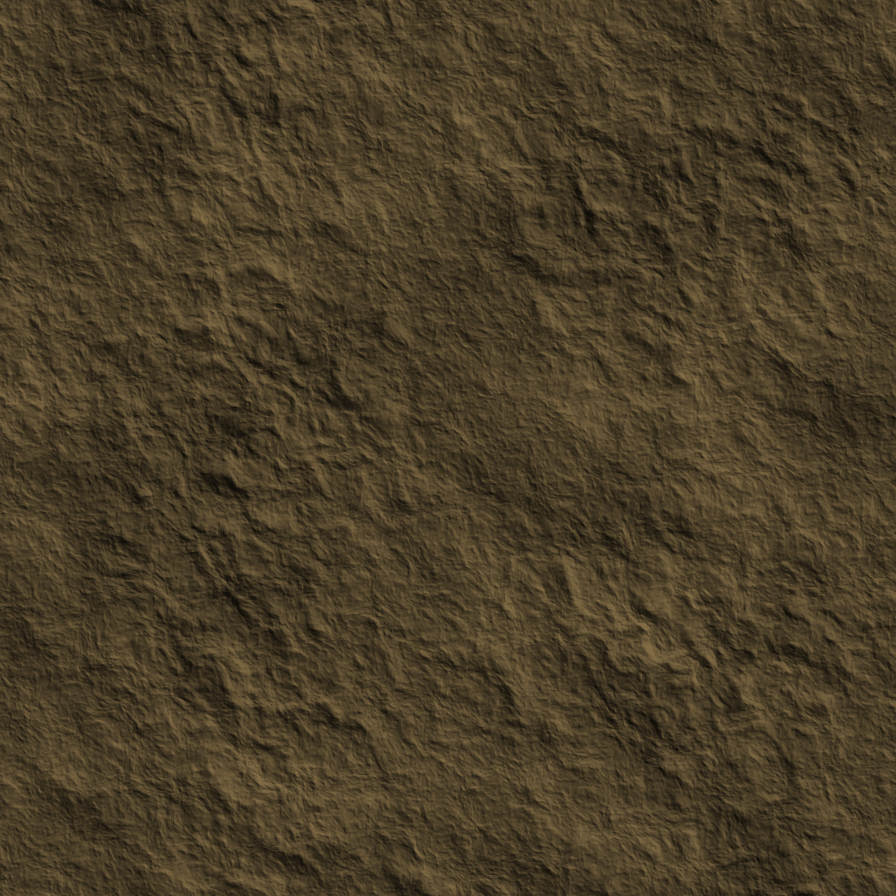
This texture is drawn by a WebGL 2 fragment shader. Its source:

```glsl
#version 300 es
precision highp float;
precision highp int;
// Rough brown rock face: layered grainy noise lit by a low raking light.

uniform vec2 u_resolution;
out vec4 fragColor;

const float PI = 3.14159265;
const int OCTAVES = 7;
const vec2 LIGHT_DIR = vec2(0.66, 0.75);
const vec3 ROCK_COLOR = vec3(0.300, 0.250, 0.160);

// Integer hash of a lattice cell, mapped to 0..1
float hashCell(ivec2 cell) {
    uvec2 q = uvec2(cell) * uvec2(1597u, 3571u);
    uint n = (q.x ^ (q.y << 7)) + q.y * 7919u;
    n = (n ^ (n >> 15)) * 73939u;
    n = (n ^ (n >> 13)) * 50021u + 7307u;
    n = (n ^ (n >> 16)) * 91193u;
    return float((n ^ (n >> 14)) & 65535u) / 65536.0;
}

// Contribution of one lattice corner with a random unit gradient
float cornerValue(ivec2 cell, vec2 offset) {
    float angle = 2.0 * PI * hashCell(cell);
    return dot(vec2(cos(angle), sin(angle)), offset);
}

// Gradient noise, roughly -0.7..0.7
float gradientNoise(vec2 p) {
    vec2 base = floor(p);
    vec2 f = p - base;
    ivec2 cell = ivec2(base);
    vec2 u = f * f * f * (f * (f * 6.0 - 15.0) + 10.0);
    float bottom = mix(cornerValue(cell, f),
                       cornerValue(cell + ivec2(1, 0), f - vec2(1.0, 0.0)), u.x);
    float top = mix(cornerValue(cell + ivec2(0, 1), f - vec2(0.0, 1.0)),
                    cornerValue(cell + ivec2(1, 1), f - vec2(1.0, 1.0)), u.x);
    return mix(bottom, top, u.y);
}

// Bend the domain so that the ledges break up
vec2 warp(vec2 p, float frequency, float amount) {
    return p + amount * vec2(gradientNoise(p * frequency + 31.7),
                             gradientNoise(p * frequency + 87.3));
}

// Stretch the grain slightly at right angles to the light
vec2 stretchGrain(vec2 p, vec2 across) {
    vec2 along = vec2(across.y, -across.x);
    return vec2(dot(p, along) * 0.92, dot(p, across) * 1.08);
}

// Rock height: each octave mixes smooth swells with sharp creases
float rockHeight(vec2 p, float roughness) {
    const mat2 turn = mat2(0.8, -0.6, 0.6, 0.8);
    float frequency = 5.0;
    vec2 q = stretchGrain(warp(p, 22.0, 0.008), LIGHT_DIR) * frequency + 13.1;
    float height = 0.0;
    for (int i = 0; i < OCTAVES; i++) {
        float n = gradientNoise(q);
        float creased = 0.65 * n + 0.55 * sqrt(n * n + 0.0002);
        float weight = mix(0.35, 1.05, smoothstep(0.0, 4.0, float(i)));
        weight *= i < 2 || i > 4 ? 1.0 : roughness;
        height += creased * weight / frequency;
        q = turn * q * 1.9 + 17.3;
        frequency *= 1.9;
    }
    return height;
}

// Slope of the surface facing the light
float litSlope(vec2 p, float roughness, float reach) {
    vec2 stepToLight = LIGHT_DIR * reach;
    float behind = rockHeight(p - stepToLight, roughness);
    float ahead = rockHeight(p + stepToLight, roughness);
    return (behind - ahead) / (2.0 * reach);
}

void main() {
    vec2 p = gl_FragCoord.xy / min(u_resolution.x, u_resolution.y);

    // Calm and rugged zones, and broad stains
    float roughness = 1.0 + 0.8 * gradientNoise(p * 4.0 + 5.4);
    float stain = gradientNoise(warp(p, 6.0, 0.05) * vec2(3.0, 4.5) + 41.9)
                + 0.6 * gradientNoise(p * 10.0 + 63.2);

    // Raking light with soft limits in shadow and highlight
    float slope = litSlope(p, roughness, 0.0006);
    float shade = 0.97 + 0.8 * tanh(0.24 * slope) + 0.29 * stain;

    fragColor = vec4(ROCK_COLOR * clamp(shade, 0.22, 1.7), 1.0);
}
```
